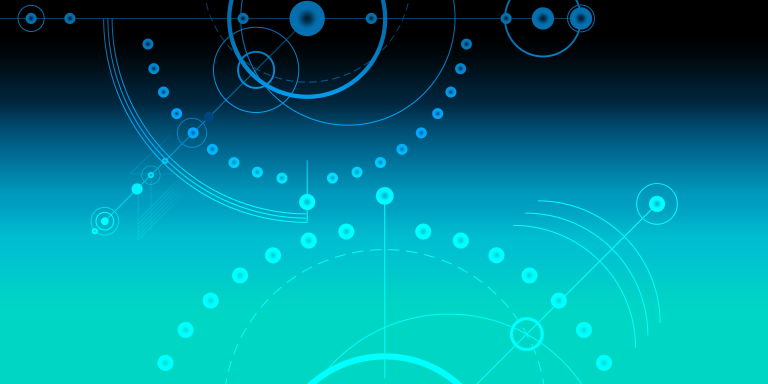
Give the GLSL for this background, as a Shadertoy shader.

```glsl
const float TAU = 6.2831853;
const float HAIR = 0.0013;

// Soft coverage of a signed distance
float cover(float d) {
    return clamp(0.5 - d * iResolution.y, 0.0, 1.0);
}

float ring(vec2 q, float r, float halfWidth) {
    return abs(length(q) - r) - halfWidth;
}

float quarterArc(vec2 q, float r) {
    return max(ring(q, r, HAIR), max(-q.x, -q.y));
}

float dashedRing(vec2 q, float r) {
    float along = abs(fract(atan(q.x, q.y) * 56.0 / TAU) - 0.5) - 0.3;
    return max(ring(q, r, HAIR), along * TAU * r / 56.0);
}

float segment(vec2 p, vec2 a, vec2 b) {
    vec2 ab = b - a;
    float t = clamp(dot(p - a, ab) / dot(ab, ab), 0.0, 1.0);
    return length(p - a - ab * t) - HAIR;
}

vec3 skyGradient(float y) {
    vec3 c = mix(vec3(0.0, 0.84, 0.77), vec3(0.0, 0.75, 0.82), smoothstep(0.17, 0.38, y));
    c = mix(c, vec3(0.0, 0.61, 0.75), smoothstep(0.36, 0.49, y));
    c = mix(c, vec3(0.0, 0.40, 0.56), clamp((y - 0.49) / 0.12, 0.0, 1.0));
    c = mix(c, vec3(0.0, 0.18, 0.29), clamp((y - 0.61) / 0.12, 0.0, 1.0));
    return mix(c, vec3(0.0), smoothstep(0.67, 0.92, y));
}

vec3 inkGradient(float y) {
    vec3 c = mix(vec3(0.0, 1.0, 1.0), vec3(0.0, 0.66, 1.0), smoothstep(0.46, 0.66, y));
    return mix(c, vec3(0.02, 0.43, 0.68), smoothstep(0.66, 0.96, y));
}

// Disc whose middle sinks back towards the sky colour
void disc(inout vec3 col, vec2 q, float r, vec3 sky, vec3 ink) {
    float d = length(q);
    vec3 fill = mix(mix(sky, ink, 0.3), ink, smoothstep(0.0, 0.65, d / r));
    col = mix(col, fill, cover(d - r));
}

void mainImage(out vec4 fragColor, in vec2 fragCoord) {
    vec2 p = fragCoord / iResolution.y;
    vec3 sky = skyGradient(p.y), ink = inkGradient(p.y), col = sky;
    vec2 upper = p - vec2(0.8, 0.951);
    vec2 lower = p - vec2(1.002, -0.236);
    vec2 gauge = p - vec2(0.273, 0.424);
    vec2 beacon = p - vec2(1.711, 0.469);

    // Faint drafting lines
    float faint = segment(p, vec2(0.339, 0.547), vec2(0.495, 0.547));
    faint = min(faint, segment(p, vec2(0.339, 0.547), vec2(0.443, 0.648)));
    faint = min(faint, segment(p, vec2(0.36, 0.375), vec2(0.36, 0.51)));
    faint = min(faint, segment(p, vec2(0.393, 0.40), vec2(0.393, 0.544)));
    for (int i = 0; i < 6; i++) {
        vec2 start = vec2(0.36, 0.375 + 0.0105 * float(i));
        faint = min(faint, segment(p, start, start + 0.148));
    }
    col = mix(col, ink, 0.22 * cover(faint) * smoothstep(0.52, 0.38, p.x));

    // Thin axes and small rings
    float soft = segment(p, vec2(0.0, 0.952), vec2(1.54, 0.952));
    soft = min(soft, segment(p, vec2(0.8, 0.951), vec2(0.273, 0.424)));
    soft = min(soft, dashedRing(p - vec2(0.8, 1.057), 0.271));
    soft = min(soft, ring(p - vec2(0.5, 0.654), 0.038, HAIR));
    soft = min(soft, ring(p - vec2(0.393, 0.544), 0.024, 0.0008));
    soft = min(soft, ring(gauge, 0.036, HAIR));
    col = mix(col, ink, 0.6 * cover(soft));

    // Upper circles
    float d = ring(upper, 0.203, 0.0055);
    d = min(d, ring(p - vec2(0.906, 0.953), 0.279, HAIR));
    d = min(d, ring(p - vec2(0.667, 0.818), 0.111, HAIR));
    d = min(d, ring(p - vec2(0.667, 0.818), 0.047, 0.0025));
    d = min(d, ring(p - vec2(1.414, 0.952), 0.099, 0.0025));
    d = min(d, ring(p - vec2(0.081, 0.952), 0.034, HAIR));
    d = min(d, ring(p - vec2(1.513, 0.952), 0.035, HAIR));
    d = min(d, ring(gauge, 0.023, HAIR));
    d = min(d, segment(p, vec2(0.8, 0.581), vec2(0.8, 0.422)));

    // Lower circles and pointers
    d = min(d, ring(p - vec2(1.002, -0.216), 0.288, 0.008));
    d = min(d, ring(p - vec2(1.169, -0.237), 0.419, HAIR));
    d = min(d, dashedRing(p - vec2(1.002, -0.07), 0.42));
    d = min(d, ring(p - vec2(1.372, 0.13), 0.04, 0.004));
    d = min(d, ring(beacon, 0.053, HAIR));
    d = min(d, segment(p, vec2(1.711, 0.469), vec2(1.222, -0.02)));
    d = min(d, segment(p, vec2(1.002, 0.49), vec2(1.002, 0.016)));

    // Triple quarter arcs
    for (int i = 0; i < 3; i++) {
        float k = float(i);
        d = min(d, quarterArc(-upper, 0.508 + 0.011 * k));
        d = min(d, quarterArc(p - vec2(1.401, 0.159) + 0.032 * k, 0.318));
    }
    col = mix(col, ink, cover(d));

    // Beads every nine degrees, leaving the middle place open
    for (int i = -9; i <= 9; i++) {
        if (i == 0) continue;
        float angle = float(i) * TAU / 40.0;
        vec2 dir = vec2(sin(angle), cos(angle));
        disc(col, upper - 0.42 * dir * vec2(1.0, -1.0), 0.0143, sky, ink);
        disc(col, lower - 0.641 * dir, 0.0208, sky, ink);
    }

    // Discs as position and radius
    vec3 nodes[14] = vec3[14](
        vec3(0.081, 0.952, 0.0145), vec3(0.182, 0.952, 0.0145), vec3(0.633, 0.952, 0.0145),
        vec3(0.8, 0.952, 0.046), vec3(0.967, 0.952, 0.0145), vec3(1.318, 0.952, 0.0145),
        vec3(1.414, 0.952, 0.029), vec3(1.513, 0.952, 0.029), vec3(0.43, 0.581, 0.008),
        vec3(0.393, 0.544, 0.008), vec3(0.247, 0.398, 0.008), vec3(0.8, 0.474, 0.021),
        vec3(1.002, 0.49, 0.023), vec3(1.711, 0.469, 0.021));
    for (int i = 0; i < 14; i++) disc(col, p - nodes[i].xy, nodes[i].z, sky, ink);

    // Plain discs on the left diagonal
    col = mix(col, vec3(0.0, 0.27, 0.5), cover(length(p - vec2(0.544, 0.695)) - 0.013));
    col = mix(col, vec3(0.0, 0.95, 1.0), cover(length(p - vec2(0.357, 0.508)) - 0.0145));
    col = mix(col, ink, cover(length(gauge) - 0.01));

    fragColor = vec4(col, 1.0);
}
```
